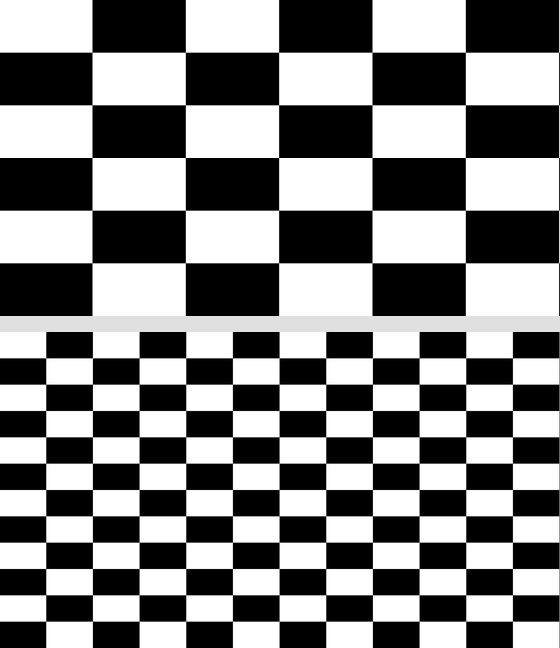
Top, the tile; bottom, the same tile 2 across and 2 down.
This pattern is drawn by a Shadertoy shader. Its source:

```glsl
const vec2 CELLS = vec2(6.0);         // three light/dark pairs each way
const vec2 SHIFT = vec2(0.0015, 0.0); // slight leftward offset, in canvas widths
const vec3 DARK = vec3(0.0);
const vec3 LIGHT = vec3(1.0);

// Signed distance to the nearest cell edge: positive in even cells
vec2 stripeDistance(vec2 cell) {
    return abs(mod(cell - 0.5, 2.0) - 1.0) - 0.5;
}

// Box-filtered checker: 0 in dark cells, 1 in light cells
float checker(vec2 cell, vec2 pixelSize) {
    vec2 side = clamp(2.0 * stripeDistance(cell) / pixelSize, -1.0, 1.0);
    return 0.5 - 0.5 * side.x * side.y;
}

void mainImage(out vec4 fragColor, in vec2 fragCoord) {
    vec2 uv = fragCoord / iResolution.xy;
    vec2 cell = (uv + SHIFT) * CELLS;
    vec2 pixelSize = CELLS / iResolution.xy;
    fragColor = vec4(mix(DARK, LIGHT, checker(cell, pixelSize)), 1.0);
}
```
